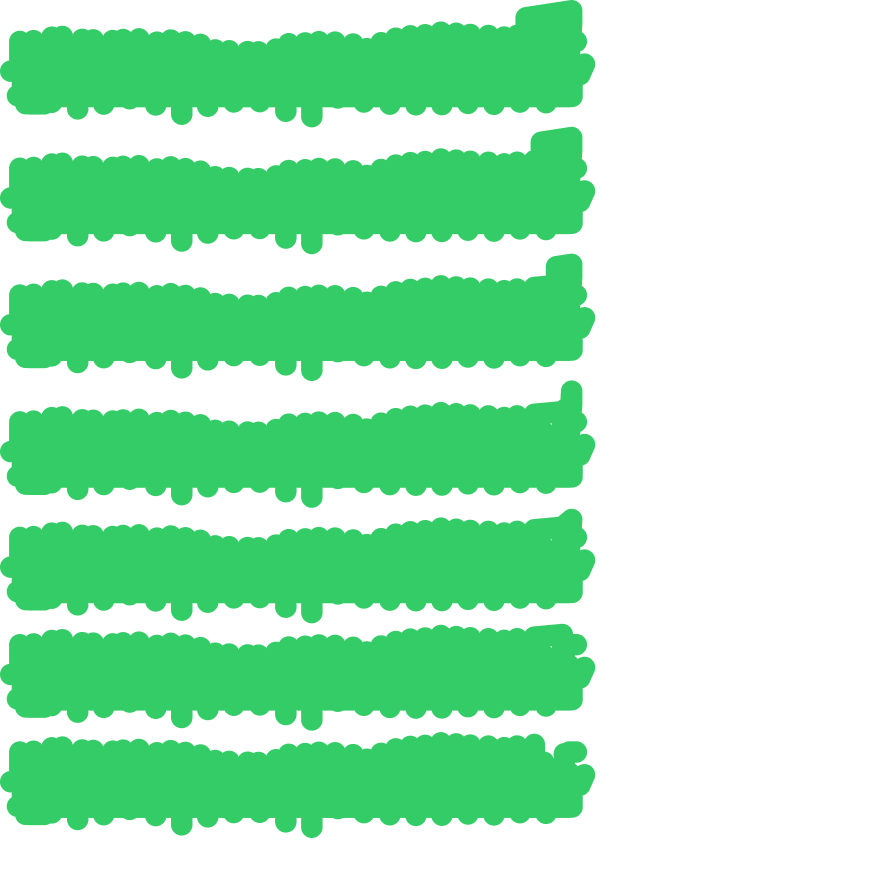
A WebGL 1 fragment shader for this pattern:

```glsl
precision highp float;
// Seven stacked green scribbled bands whose upper right tail gets shorter row by row.

uniform vec2 u_resolution;

const float UNITS = 768.0;      // design units across the canvas, y pointing down
const float BRUSH = 9.2;        // brush radius
const float MIDDLE = 62.0;      // height where upper and lower strokes meet
const vec3 PAPER = vec3(1.0);
const vec3 GREEN = vec3(0.2, 0.8, 0.4);

float hash(float n) {
  n = fract(n * 0.1031);
  n *= n + 33.33;
  return fract(n * (n + n));
}

float jitter(float n, float amount) {
  return (hash(n) * 2.0 - 1.0) * amount;
}

float bump(float x, float center, float width) {
  float t = (x - center) / width;
  return exp(-t * t);
}

float disc(vec2 p, vec2 center) {
  return length(p - center) - BRUSH;
}

float stroke(vec2 p, vec2 a, vec2 b) {
  vec2 ab = b - a;
  float t = clamp(dot(p - a, ab) / max(dot(ab, ab), 0.001), 0.0, 1.0);
  return length(p - a - ab * t) - BRUSH;
}

float roundBox(vec2 p, vec2 center, vec2 halfSize, float radius) {
  vec2 q = abs(p - center) - halfSize + radius;
  return length(max(q, 0.0)) + min(max(q.x, q.y), 0.0) - radius;
}

// Wavy outline followed by the ends of the brush strokes
float upperEdge(float x) {
  return 34.5 - 3.0 * bump(x, 55.0, 20.0) + 11.0 * bump(x, 208.0, 40.0)
    + 7.0 * bump(x, 315.0, 16.0) - 7.0 * bump(x, 385.0, 43.0)
    + 10.0 * bump(x, 470.0, 14.0) - 4.0 * bump(x, 446.0, 8.0);
}

float lowerEdge(float x) {
  return 88.5 + 5.0 * bump(x, 66.0, 14.0) - 4.0 * bump(x, 113.0, 9.0)
    + 8.0 * bump(x, 156.0, 10.0) + 3.0 * bump(x, 180.0, 9.0)
    + 6.0 * bump(x, 246.0, 8.0) + 10.5 * bump(x, 268.0, 8.0)
    - 4.0 * bump(x, 295.0, 14.0) - 5.0 * bump(x, 493.0, 12.0);
}

// Points of the tail: out along the top, up the right side, then back left
vec2 tailPoint(float k) {
  vec2 rising = vec2(min(458.0 + 24.0 * k, 490.0), 29.0 - 2.2 * k * k);
  vec2 returning = vec2(490.0 - 13.0 * (k - 3.0), 9.2 + 2.0 * (k - 3.0));
  return k < 3.5 ? rising : returning;
}

float tail(vec2 p, float lastPoint) {
  float d = UNITS;
  for (int i = 0; i < 7; i++) {
    float k = float(i);
    if (k > lastPoint) break;
    vec2 tip = tailPoint(k);
    d = min(d, stroke(p, tailPoint(max(k - 1.0, 0.0)), tip));
    d = min(d, stroke(p, tip, vec2(min(tip.x, 487.0), MIDDLE)));
  }
  return d;
}

float band(vec2 p) {
  float d = roundBox(p, vec2(253.5, 68.0), vec2(243.5, 24.0), BRUSH);
  // Upper strokes
  for (int i = 0; i < 37; i++) {
    float n = float(i);
    float x = 17.0 + 12.9 * n + jitter(n + 3.0, 2.5) * min(n, 1.0);
    float y = upperEdge(x) + jitter(n + 61.0, 1.3);
    d = min(d, stroke(p, vec2(x, y), vec2(x, MIDDLE)));
  }
  // Lower strokes
  for (int i = 0; i < 22; i++) {
    float n = float(i);
    float x = 22.0 + 22.3 * n;
    float y = lowerEdge(x) + jitter(n + 127.0, 1.5);
    d = min(d, stroke(p, vec2(x, MIDDLE), vec2(x, y)));
  }
  // Rounded ends
  d = min(d, stroke(p, vec2(25.0, 89.0), vec2(38.0, 89.0)));
  d = min(d, min(disc(p, vec2(9.2, 61.0)), disc(p, vec2(15.0, 82.0))));
  d = min(d, stroke(p, vec2(501.0, 55.0), vec2(497.0, 64.0)));
  return min(d, stroke(p, vec2(488.0, 35.5), vec2(494.0, 35.5)));
}

// Rows sit closer together once the tail no longer sticks up
float rowTop(float row) {
  return 108.7 * min(row, 3.0) + 92.0 * max(row - 3.0, 0.0) + 7.0 * step(4.0, row);
}

void main() {
  vec2 p = gl_FragCoord.xy / u_resolution * UNITS;
  p.y = UNITS - p.y;
  float d = UNITS;
  for (int i = 0; i < 7; i++) {
    float row = float(i);
    vec2 q = p - vec2(0.0, rowTop(row));
    if (abs(q.y - 54.0) < 58.0 && q.x < 515.0) {
      d = min(d, min(band(q), tail(q, 6.0 - row)));
    }
  }
  float pixel = UNITS / u_resolution.y;
  float ink = clamp(0.5 - d / pixel, 0.0, 1.0);
  gl_FragColor = vec4(mix(PAPER, GREEN, ink), 1.0);
}
```
